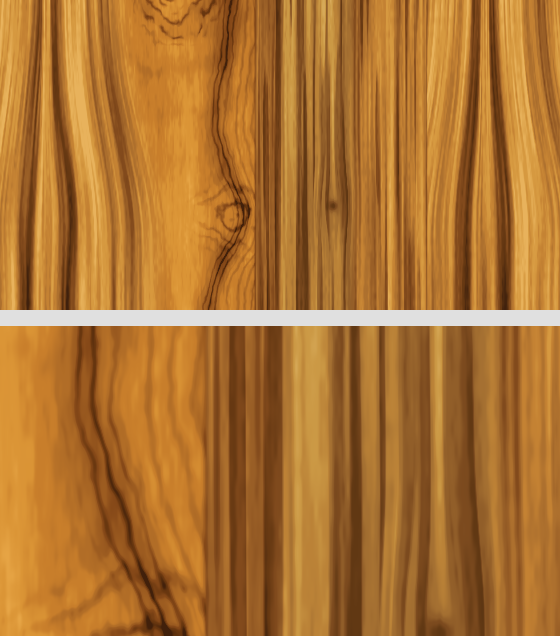
Top, the full canvas; bottom, a detail of the centre.
A WebGL 1 fragment shader for this texture:

```glsl
precision highp float;
// Veneer boards of striped wood: two outer boards with lens-shaped dark bands,
// a smooth flame figure with a burl, and a straight-grained centre board.
// Each board makes a tone from stretched noise; one ramp turns tone into colour.
uniform vec2 u_resolution;
const float SEAM_LEFT = 0.456;
const float SEAM_RIGHT = 0.762;

float hash(vec2 p) {
  vec3 q = fract(vec3(p.xyx) * 0.1031);
  q += dot(q, q.yzx + 33.33);
  return fract((q.x + q.y) * q.z);
}
float noise(vec2 p) {
  vec2 i = floor(p), f = fract(p);
  f = f * f * (3.0 - 2.0 * f);
  return mix(mix(hash(i), hash(i + vec2(1.0, 0.0)), f.x),
             mix(hash(i + vec2(0.0, 1.0)), hash(i + vec2(1.0)), f.x), f.y);
}
float fbm(vec2 p) {
  float sum = 0.0;
  for (int i = 1; i < 5; i++) {
    sum += noise(p) * exp2(-float(i));
    p = p * 2.03 + 17.3;
  }
  return sum / 0.9375;
}
float bump(float d, float width) { return exp(-d * d / (width * width)); }
float ringLine(float phase) { return pow(0.5 + 0.5 * cos(phase), 3.0); }

// Long fibres, centred on zero, at three widths across the grain.
float fibres(float across, float y, float seed) {
  float broad = noise(vec2(across * 34.0 + seed, y * 0.8)) - 0.5;
  float medium = noise(vec2(across * 105.0 + seed, y * 1.6)) - 0.5;
  float fine = noise(vec2(across * 260.0 + seed, y * 3.0)) - 0.5;
  return 0.22 * broad + 0.32 * medium + 0.36 * fine;
}

// Grain lines that gather toward the lens axis at the top.
float lensGrain(vec2 p, float axis) {
  float d = p.x - axis, a = abs(d);
  float gather = smoothstep(0.22, 1.05, p.y);
  float shift = min(a * 2.17, 0.0216 + a * 0.37);
  float wobble = 0.005 * (noise(vec2(p.x * 9.0, p.y * 3.0)) - 0.5);
  return d + sign(d) * gather * shift + wobble;
}
float lensTone(float grain, float y, float seed) {
  float tone = 0.97 + fibres(grain, y, seed);
  float ragged = 0.72 + 0.5 * noise(vec2(grain * 170.0 + seed, y * 2.5));
  float core = (abs(grain) - 0.038) / 0.0165;
  float bands = 0.74 * exp(-core * core * core * core);
  bands += 0.5 * bump(grain - 0.157, 0.018) + 0.4 * bump(grain - 0.122, 0.005);
  bands += 0.3 * bump(grain + 0.155, 0.008) + 0.16 * bump(grain, 0.012);
  return tone - bands * ragged;
}

// Centre line of the dark veins, bulging right into the burl.
float veinPath(float y) {
  return 0.392 + 0.045 * bump(y - 0.31, 0.13)
    + 0.02 * smoothstep(0.6, 1.0, y) - 0.016 * smoothstep(0.2, 0.0, y);
}
float flameTone(vec2 p) {
  float warp = fbm(p * vec2(26.0, 10.0)) - 0.5;
  float tone = 0.83 + 0.42 * (fbm(vec2(p.x * 24.0 + warp, p.y * 3.0)) - 0.5);
  tone += 0.1 * bump(p.x - 0.33, 0.05) + 0.1 * (noise(p * vec2(230.0, 12.0)) - 0.5);
  // Burl with crooked rings
  float r = length((p - vec2(0.425, 0.31)) * vec2(18.0, 10.0));
  tone += exp(-r * r) * (0.16 - 0.55 * ringLine(r * 13.0 + warp * 20.0));
  // Bundle of dark veins, thickening and thinning along its length
  float d = p.x - veinPath(p.y) + warp * 0.012;
  float swell = 0.6 + 0.7 * noise(vec2(p.x * 45.0, p.y * 6.0));
  float vein = 0.34 + 0.5 * ringLine(d * 620.0 + warp * 5.0);
  tone -= swell * vein * bump(d, 0.015) + 0.14 * bump(d + 0.012, 0.022);
  tone -= 0.2 * ringLine(d * 430.0 + warp * 4.0) * smoothstep(0.0, 0.03, d);
  // Nested arches hanging from the top edge
  float arch = length((p - vec2(0.315, 1.06)) * vec2(12.0, 5.2)) + warp * 0.6;
  float broken = smoothstep(0.2, 0.6, noise(p * vec2(60.0, 30.0)));
  tone -= 0.45 * broken * ringLine(arch * 30.0) * smoothstep(1.2, 0.8, arch);
  return tone - 0.12 * ringLine(arch * 8.0) * smoothstep(3.5, 0.8, arch);
}

float straightTone(vec2 p, float olive) {
  vec2 k = p - vec2(0.595, 0.336);
  float bend = exp(-dot(k * vec2(38.0, 9.0), k * vec2(38.0, 9.0)));
  float x = p.x - 0.55 * k.x * bend + 0.005 * (noise(p * vec2(7.0, 3.0)) - 0.5);
  float tone = mix(0.74, 0.84, olive) + fibres(x, p.y, 41.0);
  float thin = smoothstep(0.6, 0.8, noise(vec2(x * 190.0, p.y * 1.8)));
  tone -= 0.38 * thin + 0.2 * bump(x - 0.476, 0.016);
  tone -= 0.4 * bump(x - 0.712, 0.005) + 0.15 * bump(x - 0.637, 0.012);
  tone += 0.18 * bump(x - 0.695, 0.011) + 0.2 * bump(x - 0.745, 0.014);
  float spot = length(k * vec2(130.0, 58.0));
  return tone - 0.55 * exp(-spot * spot) - 0.12 * bend;
}

vec3 woodRamp(float t) {
  vec3 c = mix(vec3(0.25, 0.13, 0.05), vec3(0.40, 0.22, 0.07), smoothstep(0.0, 0.2, t));
  c = mix(c, vec3(0.51, 0.29, 0.11), smoothstep(0.2, 0.4, t));
  c = mix(c, vec3(0.60, 0.37, 0.15), smoothstep(0.4, 0.55, t));
  c = mix(c, vec3(0.68, 0.44, 0.18), smoothstep(0.55, 0.7, t));
  c = mix(c, vec3(0.77, 0.51, 0.20), smoothstep(0.7, 0.85, t));
  c = mix(c, vec3(0.84, 0.60, 0.25), smoothstep(0.85, 1.0, t));
  return mix(c, vec3(0.91, 0.70, 0.36), smoothstep(1.0, 1.2, t));
}

void main() {
  vec2 p = gl_FragCoord.xy / u_resolution;
  float leftGrain = lensGrain(p, 0.083), rightGrain = lensGrain(p, 0.865);
  float flame = smoothstep(0.165, 0.235, leftGrain);
  float olive = smoothstep(0.49, 0.51, p.x) * smoothstep(0.64, 0.62, p.x);
  float centre = smoothstep(-0.001, 0.001, p.x - SEAM_LEFT);
  float right = smoothstep(-0.001, 0.001, p.x - SEAM_RIGHT);
  float tone = mix(lensTone(leftGrain, p.y, 3.0), flameTone(p), flame);
  tone = mix(tone, straightTone(p, olive), centre);
  tone = mix(tone, lensTone(rightGrain, p.y, 71.0), right);
  tone -= 0.3 * bump(p.x - SEAM_LEFT, 0.002) + 0.25 * bump(p.x - SEAM_RIGHT, 0.0015);
  tone += 0.09 * (noise(p * vec2(420.0, 45.0)) - 0.5);
  vec3 tint = mix(vec3(1.0), vec3(1.02, 0.97, 0.84), flame * (1.0 - centre));
  tint = mix(tint, vec3(0.95, 1.0, 1.08), olive);
  gl_FragColor = vec4(woodRamp(tone) * tint, 1.0);
}
```
